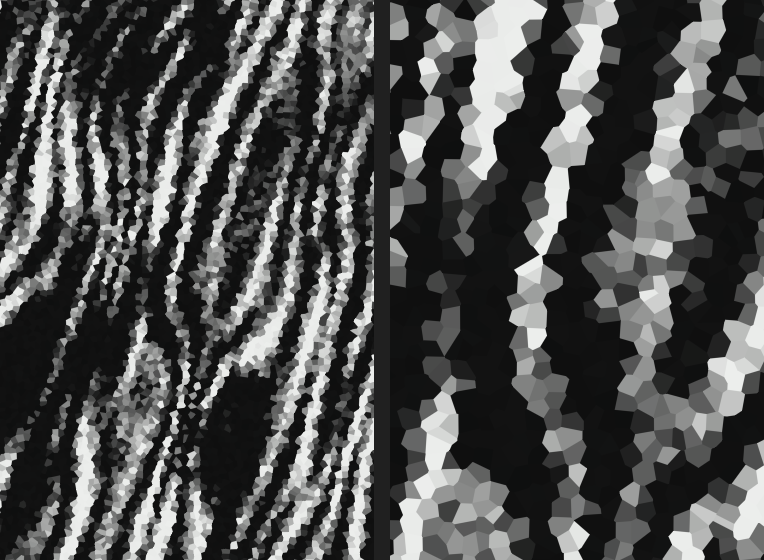
Left: the whole. Right: its middle third, enlarged.
Write a WebGL 2 fragment shader that draws this pattern.

```glsl
#version 300 es
precision highp float;

#define CELLS 95.0        // mosaic cells per canvas height
#define JITTER 0.88       // irregularity of the cells
#define LEAN 0.29         // tilt of the streaks from vertical, radians
#define WAVE_FREQ 17.0    // streaks per canvas height, across the lean
#define FIBRE_FREQ vec2(56.0, 7.0)
#define BLOB_FREQ vec2(14.0, 5.0)
#define WAVE_GAIN 0.80
#define FIBRE_GAIN 0.52
#define BLOB_GAIN 0.46
#define GRAIN 1.05        // tone variation from cell to cell
#define TONE_RANGE vec2(-0.10, 1.55)

uniform vec2 u_resolution;
out vec4 outColor;

const float TAU = 6.28319;
const vec3 SHADOW = vec3(0.064, 0.065, 0.065);
const vec3 LIGHT = vec3(0.920, 0.927, 0.920);

vec2 hash2(vec2 p) {
  vec3 q = fract(p.xyx * vec3(0.1031, 0.1030, 0.0973));
  q += dot(q, q.yzx + 33.33);
  return fract((q.xx + q.yz) * q.zy);
}

// Value noise, scaled to zero mean and roughly unit deviation
float noise(vec2 p) {
  vec2 i = floor(p), f = fract(p);
  f = f * f * (3.0 - 2.0 * f);
  float low = mix(hash2(i).x, hash2(i + vec2(1, 0)).x, f.x);
  float high = mix(hash2(i + vec2(0, 1)).x, hash2(i + vec2(1, 1)).x, f.x);
  return (mix(low, high, f.y) - 0.5) / 0.215;
}

// Leaning waves with fibres and broad blobs; p in canvas heights
float streaks(vec2 p) {
  float c = cos(LEAN), s = sin(LEAN);
  vec2 q = vec2(c * p.x - s * p.y, s * p.x + c * p.y);
  // Layered sines bend the streaks and ripple their sides
  q.x += 0.004 * sin(9.0 * q.y + 7.0 * q.x);
  q.x += 0.0015 * sin(130.0 * q.y + 40.0 * q.x);
  // Drifting phase makes the waves fork, merge and end
  float drift = 0.45 * noise(q * vec2(10.0, 4.0) + vec2(83.1, 27.6));
  float wave = 1.41 * sin(TAU * (WAVE_FREQ * q.x + drift));
  float fibre = noise(q * FIBRE_FREQ + vec2(190.2, 65.1));
  float blob = noise(q * BLOB_FREQ + vec2(58.6, 31.4));
  return WAVE_GAIN * wave + FIBRE_GAIN * fibre + BLOB_GAIN * blob;
}

// One flat colour per cell
vec3 cellColor(vec2 id, vec2 site) {
  vec2 random = hash2(id + 137.0);
  float level = streaks(site / CELLS) + GRAIN * (random.x - 0.5);
  float tone = clamp((level - TONE_RANGE.x) / (TONE_RANGE.y - TONE_RANGE.x), 0.0, 1.0);
  return mix(SHADOW, LIGHT, tone) + 0.016 * (random.y - 0.5);
}

void main() {
  vec2 p = gl_FragCoord.xy / u_resolution.y * CELLS;
  vec2 base = floor(p);

  // Find the two nearest cell sites
  vec2 nearId = base, nextId = base, nearSite = p, nextSite = p;
  float nearDist = 1e3, nextDist = 1e3;
  for (int y = -2; y <= 2; y++) {
    for (int x = -2; x <= 2; x++) {
      vec2 id = base + vec2(x, y);
      vec2 site = id + 0.5 + JITTER * (hash2(id + 19.0) - 0.5);
      float d = dot(site - p, site - p);
      if (d < nearDist) {
        nextDist = nearDist; nextId = nearId; nextSite = nearSite;
        nearDist = d; nearId = id; nearSite = site;
      } else if (d < nextDist) {
        nextDist = d; nextId = id; nextSite = site;
      }
    }
  }

  // Blend across the shared border to smooth it
  float border = (nextDist - nearDist) / (2.0 * distance(nearSite, nextSite));
  float blur = 0.7 * CELLS / u_resolution.y;
  float share = smoothstep(-blur, blur, border);
  vec3 color = mix(cellColor(nextId, nextSite), cellColor(nearId, nearSite), share);
  outColor = vec4(color, 1.0);
}
```
